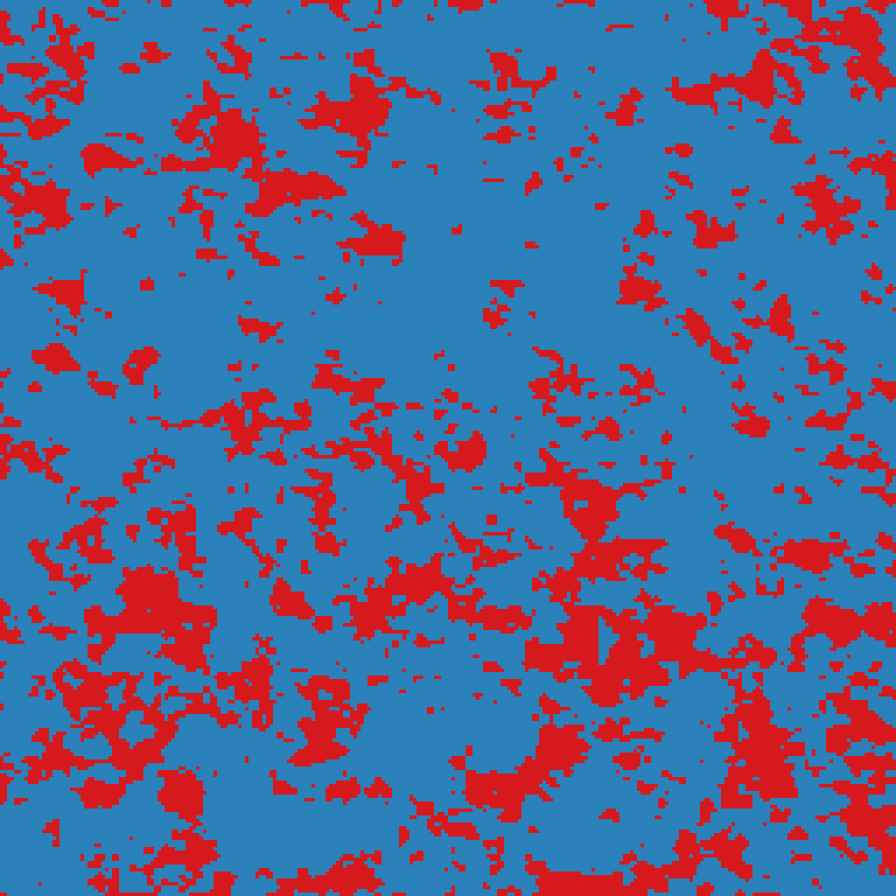
This texture is drawn by a WebGL 1 fragment shader. Its source:

```glsl
precision highp float;
// Two-tone class map: ragged red patches scattered over a blue ground on a fine square grid.

uniform vec2 u_resolution;

#define GRID 256.0                   // map cells across the canvas
#define GROUND vec3(0.17, 0.51, 0.73)
#define PATCH vec3(0.84, 0.10, 0.11)
#define REGION_FREQ vec2(5.0, 5.5)   // dense and sparse districts
#define CLUMP_FREQ vec2(20.0, 27.0)  // solid patches, wider than tall
#define DETAIL_FREQ vec2(47.0, 66.0) // small islands and lobes
#define GRAIN_FREQ vec2(109.0, 139.0)// ragged rims and specks
#define WEIGHTS vec4(0.45, 0.90, 0.80, 0.58) // region, clump, detail, grain
#define SLOPE 0.11                   // extra density toward the lower right
#define THRESHOLD 0.207              // sets the share of red

float hash(vec2 p) {
  vec3 q = fract(vec3(p.xyx) * 0.1031);
  q += dot(q, q.yzx + 33.33);
  return fract((q.x + q.y) * q.z);
}

// Value noise centred on zero
float noise(vec2 p) {
  vec2 i = floor(p);
  vec2 f = fract(p);
  f = f * f * (3.0 - 2.0 * f);
  float low = mix(hash(i), hash(i + vec2(1.0, 0.0)), f.x);
  float high = mix(hash(i + vec2(0.0, 1.0)), hash(i + vec2(1.0, 1.0)), f.x);
  return mix(low, high, f.y) - 0.5;
}

// 1 where a grid cell belongs to a patch, 0 on the ground
float patchCell(vec2 cell) {
  vec2 p = (cell + 0.5) / GRID;
  vec4 layers = vec4(noise(p * REGION_FREQ + 17.3),
                     noise(p * CLUMP_FREQ + 61.7),
                     noise(p * DETAIL_FREQ + 143.1),
                     noise(p * GRAIN_FREQ + 311.9));
  float field = dot(layers, WEIGHTS) + SLOPE * (p.x - p.y);
  return step(THRESHOLD, field);
}

void main() {
  float side = min(u_resolution.x, u_resolution.y);
  vec2 p = gl_FragCoord.xy / side * GRID - 0.5;
  vec2 cell = floor(p);

  // Box-filter the cell borders over one pixel
  vec2 blend = clamp((fract(p) - 0.5) * side / GRID + 0.5, 0.0, 1.0);
  float lower = mix(patchCell(cell), patchCell(cell + vec2(1.0, 0.0)), blend.x);
  float upper = mix(patchCell(cell + vec2(0.0, 1.0)), patchCell(cell + vec2(1.0, 1.0)), blend.x);
  float coverage = mix(lower, upper, blend.y);

  gl_FragColor = vec4(mix(GROUND, PATCH, coverage), 1.0);
}
```
